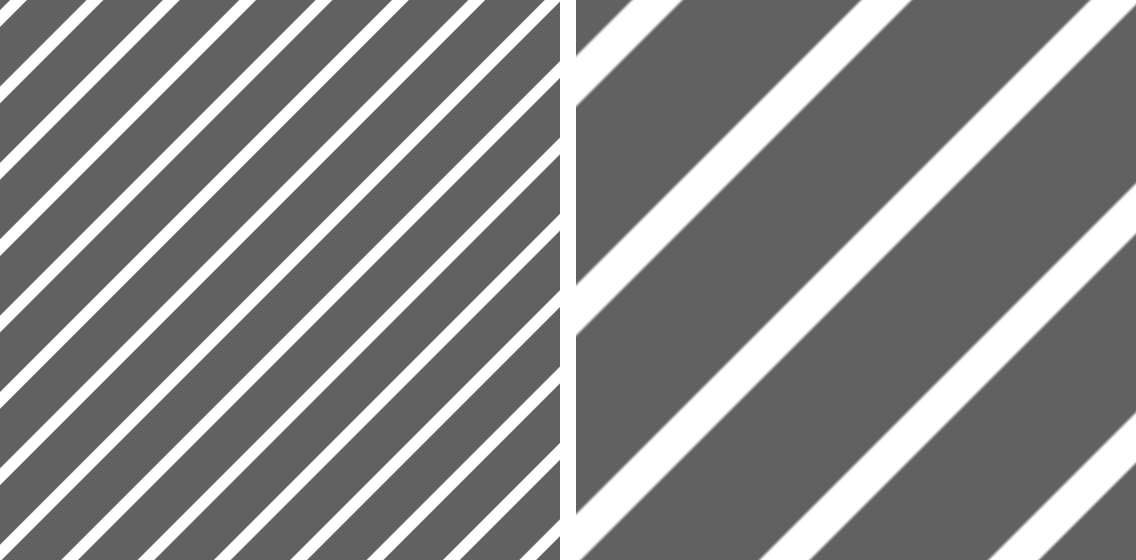
Left: the whole. Right: its middle third, enlarged.
Give the GLSL for this pattern, as a WebGL 1 fragment shader.

```glsl
precision highp float;

uniform vec2 u_resolution;

#define STRIPES_PER_SIDE 7.333
#define STRIPE_OFFSET 0.0332
#define STRIPE_WIDTH 0.0212
#define EDGE_SOFTNESS 0.0028
#define GROUND_COLOR vec3(0.38)
#define STRIPE_COLOR vec3(1.0)

// Distance to the centre line of the nearest rising diagonal.
float diagonalDistance(vec2 p) {
    float along = p.x + 1.0 - p.y - STRIPE_OFFSET;
    float cell = fract(along * STRIPES_PER_SIDE + 0.5) - 0.5;
    return abs(cell) / (STRIPES_PER_SIDE * sqrt(2.0));
}

void main() {
    float side = min(u_resolution.x, u_resolution.y);
    vec2 p = gl_FragCoord.xy / side;

    // Soft edge, never narrower than one pixel.
    float halfEdge = 0.5 * max(EDGE_SOFTNESS, 1.0 / side);
    float halfWidth = 0.5 * STRIPE_WIDTH;
    float stripe = 1.0 - smoothstep(halfWidth - halfEdge, halfWidth + halfEdge, diagonalDistance(p));

    gl_FragColor = vec4(mix(GROUND_COLOR, STRIPE_COLOR, stripe), 1.0);
}
```
